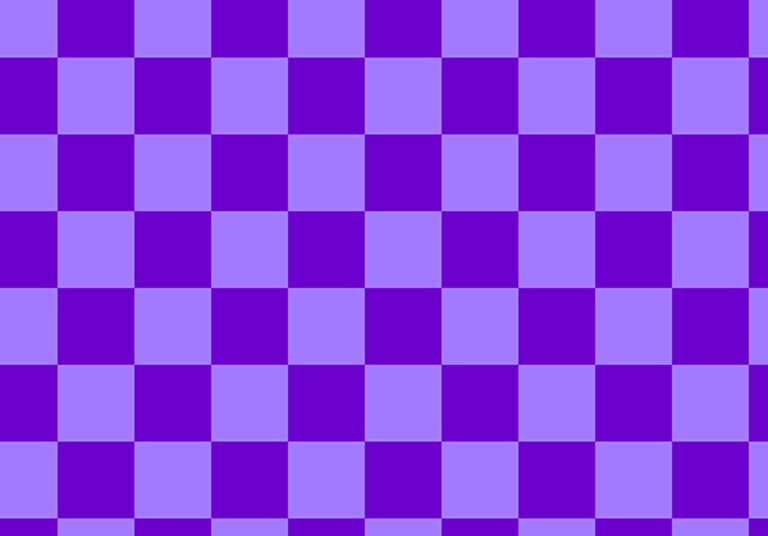
A WebGL 1 fragment shader for this pattern:

```glsl
precision highp float;
// Two-tone violet checkerboard with a faint bright rim on the pale squares.

uniform vec2 u_resolution;

const vec3 DARK_VIOLET = vec3(0.42, 0.0, 0.80);
const vec3 PALE_VIOLET = vec3(0.64, 0.48, 1.0);
const vec3 RIM_VIOLET = vec3(0.66, 0.52, 1.0);
const float CELLS_ACROSS = 10.0;
const vec2 FIRST_EDGE = vec2(0.75);  // cells from the top left corner
const float RIM_WIDTH = 0.03;        // in cells

// Distance to the nearest cell edge: positive in pale cells, negative in dark.
float checkerDistance(vec2 p) {
  vec2 cell = floor(p);
  vec2 toEdge = 0.5 - abs(p - cell - 0.5);
  float parity = mod(cell.x + cell.y, 2.0);
  return min(toEdge.x, toEdge.y) * (1.0 - 2.0 * parity);
}

void main() {
  // Cell units, measured from the top left corner
  float pixel = CELLS_ACROSS / u_resolution.x;
  vec2 p = vec2(gl_FragCoord.x, u_resolution.y - gl_FragCoord.y) * pixel;
  float d = checkerDistance(p - FIRST_EDGE);

  // Pale squares fade from the rim colour to a flat fill
  float halfPixel = 0.5 * pixel;
  float inner = smoothstep(RIM_WIDTH - halfPixel, RIM_WIDTH + halfPixel, d);
  vec3 pale = mix(RIM_VIOLET, PALE_VIOLET, inner);

  // Smoothed boundary between the two tones
  float paleCover = smoothstep(-pixel, pixel, d);
  gl_FragColor = vec4(mix(DARK_VIOLET, pale, paleCover), 1.0);
}
```
